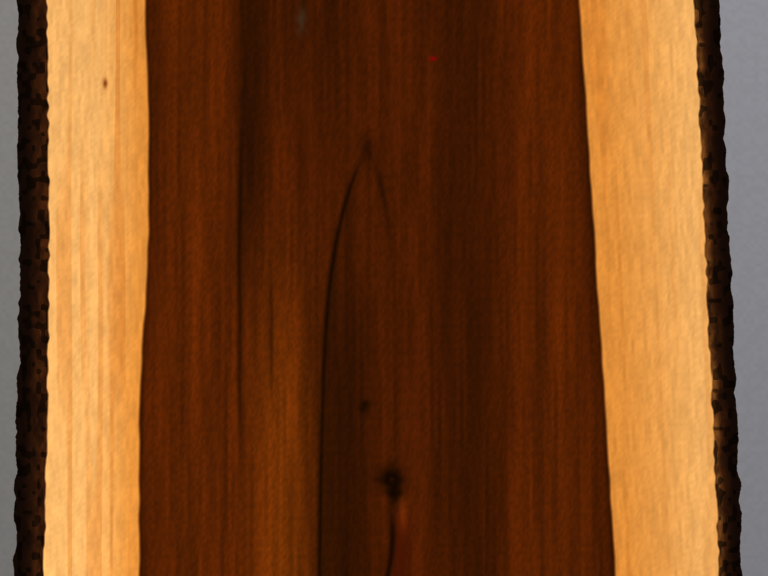
Give the GLSL for this texture, as a WebGL 1 fragment shader.

```glsl
precision highp float;
// Live-edge wood slab: dark heartwood, pale sapwood and rough bark on grey.
uniform vec2 u_resolution;

float hash(vec2 p) {
  return fract(sin(dot(p, vec2(127.1, 311.7))) * 43758.5453);
}

float noise(vec2 p) {
  vec2 i = floor(p), f = fract(p);
  f = f * f * (3.0 - 2.0 * f);
  return mix(mix(hash(i), hash(i + vec2(1, 0)), f.x),
             mix(hash(i + vec2(0, 1)), hash(i + vec2(1, 1)), f.x), f.y);
}

float fbm(vec2 p) {
  float sum = 0.0, amp = 0.5;
  for (int i = 0; i < 4; i++) {
    sum += amp * noise(p);
    p = p * 2.03 + 17.3;
    amp *= 0.5;
  }
  return sum;
}

// Soft vertical band centred on c with half width w
float band(float x, float c, float w) {
  float d = (x - c) / w;
  return exp(-d * d);
}

// Soft elliptical spot
float spot(vec2 p, vec2 c, vec2 r) {
  vec2 d = (p - c) / r;
  return exp(-dot(d, d));
}

vec3 heartwood(vec2 p) {
  float x = p.x + 0.004 * (noise(vec2(p.x * 5.0, p.y * 4.0)) - 0.5);
  float t = p.y;
  vec3 col = vec3(0.295, 0.108, 0.01);

  // Broad tonal zones
  col += vec3(0.05, 0.025, 0.003) * band(x, 0.25, 0.06);
  col += vec3(0.13, 0.075, 0.008) * band(x, 0.37, 0.045) * smoothstep(0.25, 0.8, t);
  col += vec3(0.04, 0.02, 0.002) * band(x, 0.72, 0.06);
  col *= 1.0 - 0.25 * band(x, 0.61, 0.035);
  col *= 1.0 - 0.3 * band(x, 0.455, 0.04) * smoothstep(0.35, 0.75, t);
  col *= 1.0 - 0.18 * band(x, 0.42, 0.09) * (1.0 - smoothstep(0.0, 0.35, t));
  col *= 1.0 - 0.38 * band(x, 0.325, 0.018) * (1.0 - smoothstep(0.25, 0.65, t));

  // Long grain and fine pores
  col *= 0.8 + 0.4 * fbm(vec2(x * 55.0, t * 1.5));
  col *= 0.88 + 0.24 * noise(vec2(x * 210.0, t * 7.0));
  col *= 0.91 + 0.18 * noise(vec2(p.x * 350.0 + t * 60.0, t * 150.0));
  float streak = 0.312 + 0.004 * noise(vec2(t * 9.0, 4.0));
  col *= 1.0 - 0.5 * band(x, streak, 0.004) * smoothstep(0.1, 0.4, t) * (1.0 - smoothstep(0.6, 0.95, t));
  col *= 1.0 - 0.3 * band(x, streak + 0.042, 0.003) * smoothstep(0.4, 0.55, t) * (1.0 - smoothstep(0.6, 0.75, t));

  // Arched growth ring: sharp left flank, faint right flank
  float flank = 0.416 + 0.059 * exp(-6.0 * (t - 0.26));
  float below = smoothstep(0.23, 0.34, t);
  float side = x - flank;
  col *= 1.0 - below * (0.45 * band(side, 0.0, 0.0035) + 0.2 * smoothstep(-0.002, 0.002, side) * exp(-max(side, 0.0) * 22.0));
  col *= 1.0 - 0.3 * band(x, 0.517 - 0.04 * exp(-9.0 * (t - 0.25)), 0.004) * below * (1.0 - smoothstep(0.3, 0.5, t));
  col *= 1.0 - 0.35 * spot(p, vec2(0.477, 0.26), vec2(0.012, 0.03));

  // Knots and the reddish pith trail
  float trail = smoothstep(0.87, 0.93, t);
  float bend = 0.517 + 0.006 * sin(t * 22.0);
  col = mix(col, vec3(0.27, 0.07, 0.01), 0.7 * trail * band(x, bend, 0.012));
  col *= 1.0 - 0.6 * trail * band(x, bend - 0.012, 0.004);
  col += vec3(0.13, 0.06, 0.01) * spot(p, vec2(0.525, 0.895), vec2(0.006, 0.03));
  vec2 k = p + 0.007 * (vec2(noise(p * 90.0), noise(p * 90.0 + 31.0)) - 0.5);
  col *= 1.0 - 0.85 * spot(k, vec2(0.508, 0.83), vec2(0.016, 0.02));
  col *= 1.0 - 0.65 * spot(k, vec2(0.514, 0.857), vec2(0.009, 0.02));
  col += vec3(0.12, 0.035, 0.01) * spot(k, vec2(0.509, 0.832), vec2(0.004, 0.006));
  col *= 1.0 - 0.5 * spot(k, vec2(0.476, 0.705), vec2(0.007, 0.012));

  // Small surface flecks
  col = mix(col, vec3(0.25, 0.19, 0.13), 0.7 * spot(k, vec2(0.392, 0.035), vec2(0.006, 0.022)));
  col = mix(col, vec3(0.5, 0.03, 0.02), spot(k, vec2(0.563, 0.103), vec2(0.005, 0.004)));
  return col;
}

vec3 sapwood(vec2 p, float left, float inner, float outer) {
  float t = p.y;
  float toBark = clamp((p.x - inner) / (outer - inner), 0.0, 1.0);
  vec3 col = mix(vec3(0.90, 0.57, 0.23), vec3(0.98, 0.72, 0.41), smoothstep(0.0, mix(1.1, 0.55, left), toBark));
  col *= 0.97 + 0.06 * left * t;
  float x = p.x + 0.003 * noise(vec2(t * 3.0, left * 9.0)) - (1.0 - left) * 0.035 * t;
  float rings = smoothstep(0.55, 0.85, noise(vec2(x * 130.0, t * 2.0)));
  col *= 1.0 - vec3(0.05, 0.12, 0.22) * rings * mix(0.5, 1.0, left);
  col *= 0.95 + 0.1 * noise(vec2(x * 240.0, t * 35.0));
  col *= 0.97 + 0.06 * noise(vec2(p.x * 320.0 + t * 90.0, t * 160.0));
  return mix(col, vec3(0.45, 0.18, 0.04), 0.8 * spot(p, vec2(0.137, 0.145), vec2(0.003, 0.008)));
}

void main() {
  vec2 p = gl_FragCoord.xy / u_resolution;
  p.y = 1.0 - p.y; // measured downward along the slab
  float t = p.y, aa = 1.0 / u_resolution.x;
  float left = step(p.x, 0.5);
  float bow = sin(3.14159 * t);

  // Layer boundaries on whichever side this point lies
  float heartEdge = mix(0.754 + 0.047 * t, 0.19 + 0.004 * smoothstep(0.0, 0.2, t) - 0.012 * smoothstep(0.38, 0.75, t), left);
  float sapEdge = mix(0.905 + 0.0325 * t, 0.06 + 0.005 * bow - 0.004 * t, left);
  float barkEdge = mix(0.9375 + 0.0295 * t, 0.022 + 0.005 * bow - 0.004 * t, left);
  float rough = fbm(vec2(left * 30.0, t * 38.0)) - 0.47;
  float dir = 1.0 - 2.0 * left;
  heartEdge += 0.0015 * (noise(vec2(left * 7.0, t * 30.0)) - 0.5);
  sapEdge += 0.003 * (noise(vec2(left * 11.0, t * 70.0)) - 0.5);
  barkEdge += 0.009 * rough;

  // Grey backdrop
  vec3 col = mix(vec3(0.53, 0.53, 0.55), vec3(0.49, 0.48, 0.47), left) * (1.04 - 0.14 * t);
  col *= 0.98 + 0.04 * noise(p * vec2(200.0, 150.0));

  // Bark, darkest along its outer rim
  float depth = clamp((barkEdge - p.x) / (barkEdge - sapEdge), 0.0, 1.0);
  float crust = fbm(p * vec2(130.0, 45.0));
  vec3 bark = mix(vec3(0.07, 0.03, 0.015), vec3(0.29, 0.14, 0.05), smoothstep(0.15, 0.9, depth) * crust * 1.3);
  bark = mix(bark, vec3(0.55, 0.34, 0.14), (1.0 - left) * smoothstep(0.65, 0.95, depth) * 0.75 * crust * 1.5);
  bark *= 1.0 - 0.5 * smoothstep(0.55, 0.75, noise(p * vec2(160.0, 90.0)));
  col = mix(col, bark, smoothstep(-aa, aa, (barkEdge - p.x) * dir));

  col = mix(col, sapwood(p, left, heartEdge, sapEdge), smoothstep(-aa, aa + 0.001, (sapEdge - p.x) * dir));
  float heartDist = (heartEdge - p.x) * dir;
  vec3 heart = heartwood(p) * (1.0 - 0.35 * exp(-max(heartDist, 0.0) * 180.0));
  col = mix(col, heart, smoothstep(-aa - 0.002, aa + 0.001, heartDist));
  gl_FragColor = vec4(col, 1.0);
}
```
